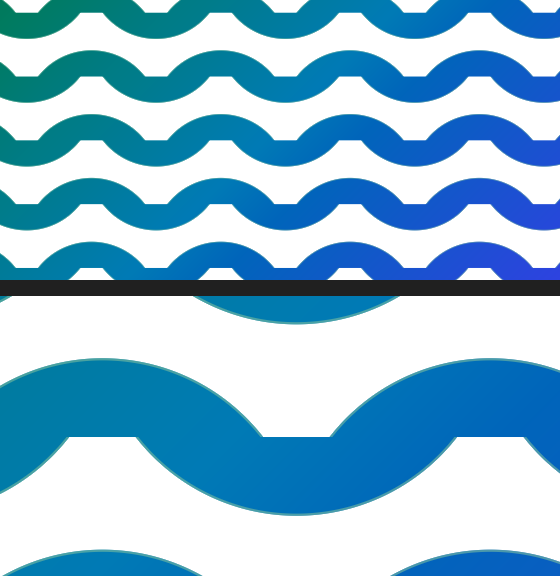
Top: the whole. Bottom: its middle third, enlarged.
Write a Shadertoy shader that draws this pattern.

```glsl
const vec2 PITCH = vec2(0.4618, 0.2279);   // wave length and row spacing, in canvas heights
const vec2 FIRST_CREST = vec2(0.3268, 0.0430);
const float ARC_RADIUS = 0.2422;
const float ARC_HEIGHT = 0.0938;
const float RIM_WIDTH = 0.0026;
const vec3 PAPER = vec3(1.0);
const vec3 RIM_COLOR = vec3(0.48, 0.74, 0.62);

float coverage(float dist, float pixel) {
    return clamp(0.5 - dist / pixel, 0.0, 1.0);
}

vec2 centeredRepeat(vec2 p, vec2 pitch) {
    return (fract(p / pitch + 0.5) - 0.5) * pitch;
}

// Circular segment standing on y = 0: x is its fill, y the rim along its arc
vec2 arcSegment(vec2 p, float radius, float height, float rim, float pixel) {
    float arc = length(p + vec2(0.0, radius - height)) - radius;
    float base = coverage(-p.y, pixel);
    float fill = coverage(arc, pixel) * base;
    float core = coverage(arc + rim, pixel) * base;
    return vec2(fill, fill - core);
}

// Diagonal blend from green through teal and azure to violet blue
vec3 inkGradient(float t) {
    vec3 color = mix(vec3(0.0, 0.48, 0.355), vec3(0.0, 0.485, 0.54), smoothstep(0.0, 0.25, t) * 0.3 + clamp(t / 0.25, 0.0, 1.0) * 0.7);
    color = mix(color, vec3(0.0, 0.48, 0.71), clamp((t - 0.25) / 0.23, 0.0, 1.0));
    color = mix(color, vec3(0.0, 0.395, 0.73), clamp((t - 0.48) / 0.11, 0.0, 1.0));
    return mix(color, vec3(0.18, 0.26, 0.88), clamp((t - 0.59) / 0.41, 0.0, 1.0));
}

void mainImage(out vec4 fragColor, in vec2 fragCoord) {
    float pixel = 1.0 / iResolution.y;
    vec2 uv = fragCoord * pixel;
    float aspect = iResolution.x * pixel;

    // Upward crests alternate with downward troughs on a shared axis
    vec2 crest = centeredRepeat(uv - FIRST_CREST, PITCH);
    vec2 trough = centeredRepeat(uv - FIRST_CREST - vec2(0.5 * PITCH.x, 0.0), PITCH);
    trough.y = -trough.y;
    vec2 wave = arcSegment(crest, ARC_RADIUS, ARC_HEIGHT, RIM_WIDTH, pixel)
              + arcSegment(trough, ARC_RADIUS, ARC_HEIGHT, RIM_WIDTH, pixel);
    wave = clamp(wave, 0.0, 1.0);

    // Ink and its pale rim
    float diagonal = (uv.x + 1.0 - uv.y) / (aspect + 1.0);
    vec3 ink = inkGradient(diagonal);
    vec3 color = mix(PAPER, ink, wave.x);
    color = mix(color, RIM_COLOR, 0.6 * wave.y);
    fragColor = vec4(color, 1.0);
}
```
